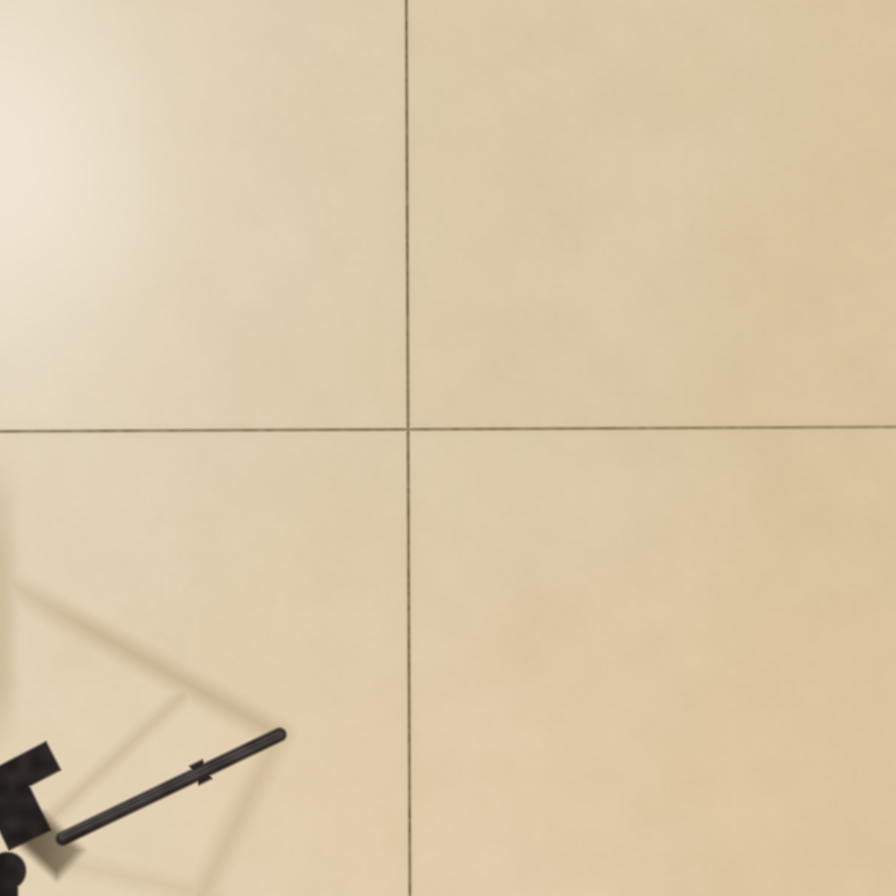
A Shadertoy shader for this texture:

```glsl
const float TILE_PITCH = 0.62;
const vec2 JOINT_CROSS = vec2(0.4555, 0.521);
const vec2 JOINT_TILT = vec2(0.004, -0.005);
const float JOINT_HALF_WIDTH = 0.0016;
const float JOINT_BLUR = 0.0021;
const float LEG_RADIUS = 0.0075;

const vec3 TILE_TAN = vec3(0.848, 0.768, 0.625);
const vec3 TILE_CREAM = vec3(0.876, 0.818, 0.712);
const vec3 GLARE = vec3(0.955, 0.915, 0.850);
const vec3 JOINT = vec3(0.53, 0.46, 0.34);
const vec3 SHADOW = vec3(0.72, 0.64, 0.50);
const vec3 METAL_DARK = vec3(0.12, 0.105, 0.10);
const vec3 METAL_LIGHT = vec3(0.31, 0.28, 0.27);
const vec3 FOOT_GREY = vec3(0.40, 0.35, 0.27);

float hash(vec2 p) {
    return fract(sin(dot(p, vec2(127.1, 311.7))) * 43758.5453);
}

float noise(vec2 p) {
    vec2 i = floor(p), f = fract(p);
    f = f * f * (3.0 - 2.0 * f);
    return mix(mix(hash(i), hash(i + vec2(1, 0)), f.x),
               mix(hash(i + vec2(0, 1)), hash(i + vec2(1, 1)), f.x), f.y);
}

float fbm(vec2 p) {
    float sum = 0.0, gain = 0.5;
    for (int i = 0; i < 4; i++) {
        sum += gain * noise(p);
        p = p * 2.03 + 17.3;
        gain *= 0.5;
    }
    return sum;
}

float segment(vec2 p, vec2 a, vec2 b) {
    vec2 pa = p - a, ba = b - a;
    return length(pa - ba * clamp(dot(pa, ba) / dot(ba, ba), 0.0, 1.0));
}

float box(vec2 p, vec2 center, vec2 halfSize, float angle) {
    float c = cos(angle), s = sin(angle);
    p -= center;
    vec2 d = abs(vec2(c * p.x + s * p.y, c * p.y - s * p.x)) - halfSize;
    return length(max(d, 0.0)) + min(max(d.x, d.y), 0.0);
}

float cover(float d, float blur) {
    return 1.0 - smoothstep(-blur, blur, d);
}

void mainImage(out vec4 fragColor, in vec2 fragCoord) {
    vec2 uv = fragCoord / iResolution.xy;
    float edge = max(0.0026, 1.0 / iResolution.y);

    // Tile grid, slightly out of square
    vec2 grid = (uv - JOINT_CROSS + JOINT_TILT * (uv.yx - 0.5)) / TILE_PITCH;
    vec2 tile = floor(grid);
    vec2 toJoint = abs(fract(grid + 0.5) - 0.5) * TILE_PITCH;

    // Mottled glaze, paler to the left, with a soft lamp reflection
    float pale = 1.08 - 1.15 * uv.x + 0.5 * (fbm(uv * 7.0 + tile * 9.0) - 0.47);
    vec3 color = mix(TILE_TAN, TILE_CREAM, clamp(pale, 0.0, 1.0));
    color += vec3(0.016, 0.003, -0.004) * (1.0 - smoothstep(0.1, 0.55, uv.y));
    color += 0.020 * (fbm(uv * 22.0 + tile * 5.0) - 0.47);
    color += 0.006 * (noise(uv * 150.0) - 0.5);
    vec2 lamp = (uv - vec2(-0.01, 0.82)) / vec2(0.19, 0.25);
    color = mix(color, GLARE, 0.85 * exp(-dot(lamp, lamp)));

    // Soft joints with uneven grime
    vec2 line = 1.0 - smoothstep(vec2(JOINT_HALF_WIDTH - JOINT_BLUR),
                                 vec2(JOINT_HALF_WIDTH + JOINT_BLUR), toJoint);
    vec2 grime = 0.80 + 0.3 * vec2(noise(uv.yx * vec2(190.0, 8.0)),
                                   noise(uv * vec2(120.0, 8.0)));
    line *= grime * vec2(1.0, 0.88 - 0.15 * smoothstep(0.5, 1.0, uv.x));
    color = mix(color, JOINT, clamp(max(line.x, line.y), 0.0, 1.0));
    color *= 1.0 - 0.03 * exp(-min(toJoint.x, toJoint.y) / 0.004);

    // Soft shadows of the stand
    vec2 tip = vec2(0.312, 0.180);
    float fade = 1.0 - 0.5 * smoothstep(0.12, 0.0, uv.x);
    float shade = 0.62 * fade * cover(segment(uv, tip, vec2(-0.02, 0.365)) - 0.009, 0.015);
    shade = max(shade, 0.42 * cover(segment(uv, vec2(0.06, 0.09), vec2(0.205, 0.225)) - 0.006, 0.010));
    shade = max(shade, 0.38 * cover(segment(uv, tip, vec2(0.215, -0.02)) - 0.010, 0.014));
    shade = max(shade, 0.28 * cover(segment(uv, vec2(0.08, 0.035), vec2(0.24, 0.0)) - 0.008, 0.014));
    shade = max(shade, 0.45 * (1.0 - smoothstep(0.0, 0.028, uv.x))
                     * smoothstep(0.14, 0.25, uv.y) * (1.0 - smoothstep(0.36, 0.53, uv.y)));
    color = mix(color, SHADOW, shade);

    // Grey foot below the hub, fading outward
    float foot = box(uv, vec2(0.056, 0.056), vec2(0.030, 0.021), -0.75);
    float footFade = 0.95 - 0.35 * smoothstep(0.03, 0.10, uv.x);
    color = mix(color, FOOT_GREY, footFade * cover(foot, 0.008));

    // Dark stand: leg, collar, head and hub
    vec2 legBase = vec2(0.070, 0.064);
    float metal = segment(uv, legBase, tip) - LEG_RADIUS;
    metal = min(metal, box(uv, vec2(0.224, 0.138), vec2(0.008, 0.012), 0.46));
    metal = min(metal, box(uv, vec2(0.026, 0.139), vec2(0.038, 0.018), 0.48));
    metal = min(metal, box(uv, vec2(0.016, 0.098), vec2(0.026, 0.040), 0.45));
    metal = min(metal, length(uv - vec2(0.008, 0.028)) - 0.021);
    metal = min(metal, box(uv, vec2(0.008, 0.010), vec2(0.012, 0.025), 0.0));
    float ridge = (segment(uv, legBase + vec2(0.0, 0.003), tip) - 0.002) / 0.003;
    float sheen = 0.6 * exp(-ridge * ridge) + 0.4 * noise(uv * 75.0);
    color = mix(color, mix(METAL_DARK, METAL_LIGHT, sheen), cover(metal, edge));

    fragColor = vec4(clamp(color, 0.0, 1.0), 1.0);
}
```
